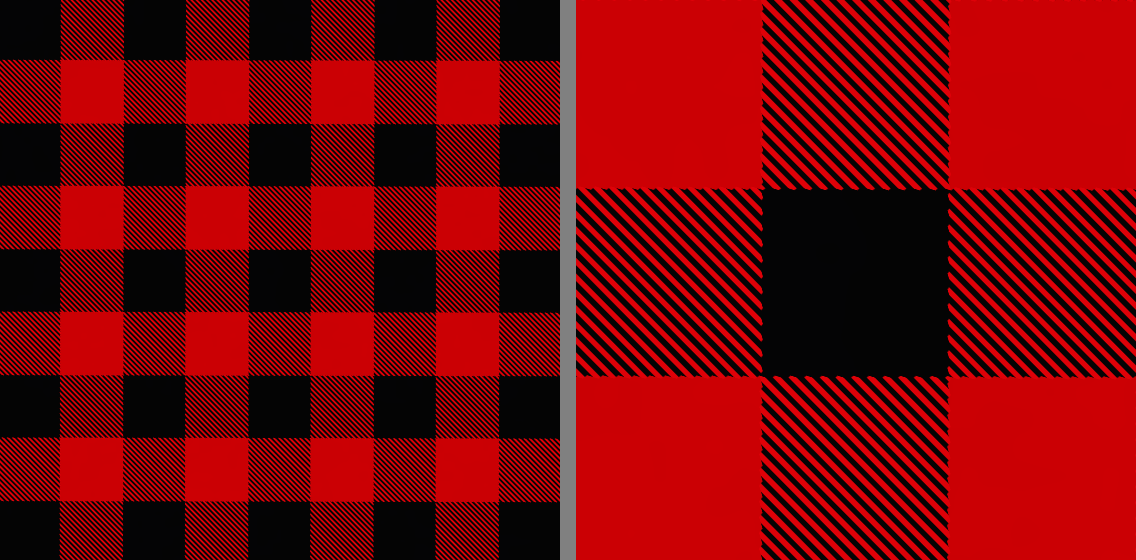
Left: the whole. Right: its middle third, enlarged.
Give the GLSL for this pattern, as a Shadertoy shader.

```glsl
// Buffalo check in red and black: four red bands each way, woven as a twill.
// Warp bands show on the diagonal ribs and weft bands between them, so equal
// crossings are solid and mixed crossings are finely striped.

const vec2  PERIOD      = vec2(0.2237, 0.2248);  // repeat across and down
const vec2  BAND_CENTER = vec2(0.1630, 0.1620);  // middle of the first red band
const float BAND_SHARE  = 0.5;                   // red part of each repeat
const float RIBS        = 24.0;                  // twill ribs per repeat
const float RIB_SHARE   = 0.48;                  // warp part of each rib
const float TILT        = 0.002;                 // slight turn of the cloth
const float TOOTH       = 0.0010;                // serration of band edges
const float MOTTLE      = 0.012;                 // faint unevenness of the dye

const vec3 BLACK      = vec3(0.014, 0.015, 0.017);
const vec3 RED        = vec3(0.795, 0.000, 0.016);
const vec3 STRIPE_RED = vec3(0.870, 0.004, 0.030);

float hash(vec2 p) {
    p = fract(p * vec2(0.1031, 0.1137));
    p += dot(p, p.yx + 33.33);
    return fract((p.x + p.y) * p.x * 17.0);
}

float noise(vec2 p) {
    vec2 i = floor(p), f = fract(p);
    f = f * f * (3.0 - 2.0 * f);
    return mix(mix(hash(i), hash(i + vec2(1, 0)), f.x),
               mix(hash(i + vec2(0, 1)), hash(i + vec2(1, 1)), f.x), f.y);
}

// Antialiased coverage of a shape from its signed distance
float coverage(float dist, float pixel) {
    return clamp(0.5 - dist / pixel, 0.0, 1.0);
}

// Coverage of the repeating red bands along one axis
float band(float pos, float center, float period, float tooth, float pixel) {
    float offset = abs(fract((pos - center) / period + 0.5) - 0.5) * period;
    return coverage(offset - 0.5 * BAND_SHARE * period - tooth, pixel);
}

void mainImage(out vec4 fragColor, in vec2 fragCoord) {
    float pixel = 1.0 / iResolution.y;
    vec2 uv = fragCoord * pixel;
    vec2 cloth = uv + TILT * vec2(-uv.y, uv.x);

    // Diagonal ribs falling to the right
    vec2 cell = (cloth - BAND_CENTER) / PERIOD;
    float ribOffset = abs(fract((cell.x + cell.y) * RIBS) - 0.5);
    float ribPitch = 1.0 / (RIBS * length(1.0 / PERIOD));
    float rib = coverage((ribOffset - 0.5 * RIB_SHARE) * ribPitch, pixel);

    // Red bands with edges serrated in step with the ribs
    float tooth = TOOTH * (1.0 - 4.0 * ribOffset);
    float warp = band(cloth.x, BAND_CENTER.x, PERIOD.x, tooth, pixel);
    float weft = band(cloth.y, BAND_CENTER.y, PERIOD.y, -tooth, pixel);

    // Interlace, with livelier red where it is broken into stripes
    float redness = mix(weft, warp, rib);
    vec3 red = mix(RED, STRIPE_RED, abs(warp - weft));
    vec3 color = mix(BLACK, red, redness);

    // Soft unevenness of the dye
    float dye = noise(uv * 9.0) + 0.5 * noise(uv * 60.0) - 0.75;
    color *= 1.0 + MOTTLE * dye;
    color.b += 0.25 * MOTTLE * dye * (1.0 - redness);

    fragColor = vec4(clamp(color, 0.0, 1.0), 1.0);
}
```
